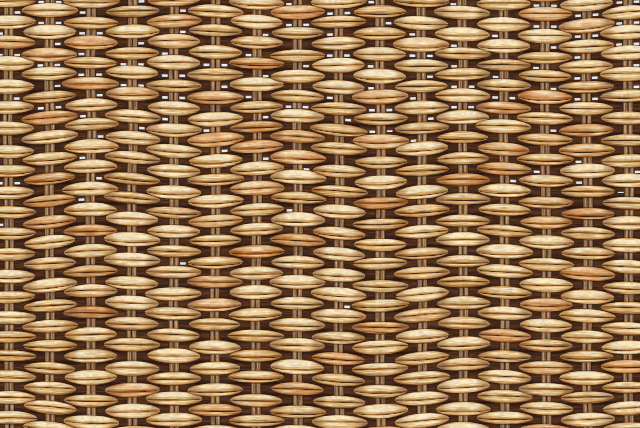
A Shadertoy shader for this texture:

```glsl
#define COLUMNS 15.48
#define ROWS 20.5
#define STRAND_REACH 0.66
#define STRAND_HALF 0.335
#define STAKE_HALF 0.125
#define JITTER 0.13
#define CREAM vec3(0.95, 0.89, 0.75)
#define TAN vec3(0.82, 0.67, 0.44)
#define HONEY vec3(0.60, 0.39, 0.18)
#define TAUPE vec3(0.59, 0.49, 0.41)
#define UMBER vec3(0.35, 0.22, 0.13)
#define SHADOW vec3(0.15, 0.08, 0.065)

float hash(vec2 p) {
    return fract(sin(dot(p, vec2(127.1, 311.7))) * 43758.5453);
}

float noise(vec2 p) {
    vec2 i = floor(p), f = fract(p);
    f = f * f * (3.0 - 2.0 * f);
    return mix(mix(hash(i), hash(i + vec2(1, 0)), f.x),
               mix(hash(i + vec2(0, 1)), hash(i + vec2(1, 1)), f.x), f.y);
}

// Vertical phase of a column: neighbours alternate by half a row
float rowPhase(float column) {
    return 0.41 + 0.5 * mod(column, 2.0);
}

// Rounded cane lit from above, t runs from -1 (bottom) to 1 (top)
vec3 caneColor(float t, float tone, float endShade) {
    float body = sqrt(max(1.0 - t * t, 0.0));
    float light = body * (0.80 + 0.25 * t) + tone;
    light *= 1.0 - 0.42 * endShade;
    vec3 color = mix(UMBER * 0.7, HONEY, smoothstep(0.0, 0.36, light));
    color = mix(color, TAN, smoothstep(0.3, 0.62, light));
    return mix(color, CREAM, smoothstep(0.56, 0.88, light));
}

// Dark recess with the hidden part of the strands passing behind
vec3 recessColor(vec2 p, float column) {
    float y = fract(p.y - rowPhase(column + 1.0)) - 0.5;
    float behind = 1.0 - smoothstep(0.06, 0.3, abs(abs(y) - 0.5));
    float grain = noise(p * vec2(5.0, 17.0));
    return mix(SHADOW, UMBER, behind * (0.35 + 0.75 * grain));
}

// Pair of upright rods, x measured from the column axis
vec3 stakeColor(float x, float y, float column) {
    float t = abs(x) / STAKE_HALF * 2.0 - 1.0;
    float round_ = sqrt(max(1.0 - t * t, 0.0));
    float grain = noise(vec2(x * 50.0, y * 2.0 + column * 7.0));
    vec3 color = mix(SHADOW, mix(HONEY, TAUPE, 0.65), round_ * (0.65 + 0.4 * grain));
    return mix(color, TAN, 0.6 * smoothstep(0.7, 1.0, round_) * grain);
}

void mainImage(out vec4 fragColor, in vec2 fragCoord) {
    vec2 uv = fragCoord / iResolution.xy;
    vec2 pixel = vec2(COLUMNS, ROWS) / iResolution.xy;
    vec2 p = uv * vec2(COLUMNS, ROWS) - vec2(0.2, 0.0);

    // Hand-woven drift of the grid
    p.x += 0.06 * (noise(p * vec2(0.7, 0.35)) - 0.5);
    p.y += 0.35 * (noise(p * vec2(0.45, 0.15) + 9.0) - 0.5);

    float nearest = floor(p.x + 0.5);
    float x = p.x - nearest;
    vec3 color = recessColor(p, nearest);

    // Small daylight gaps beside the rods, mostly in the upper part
    float gapRow = p.y - rowPhase(nearest);
    float gapY = fract(gapRow) - 0.5;
    float gapChance = hash(vec2(nearest * 2.0 + step(0.0, x), floor(gapRow) + 31.0));
    float gap = smoothstep(0.09, 0.03, abs(gapY + 0.06))
              * smoothstep(0.09, 0.05, abs(abs(x) - 0.21))
              * step(gapChance, 0.6 * smoothstep(0.45, 1.0, uv.y));
    color = mix(color, vec3(0.88, 0.91, 0.95), gap);

    // Rods, shaded where the strands cover them
    float stake = smoothstep(pixel.x, -pixel.x, abs(x) - STAKE_HALF);
    float contact = smoothstep(0.5, 0.24, abs(gapY));
    color = mix(color, stakeColor(x, p.y, nearest) * (0.5 + 0.55 * contact), stake);

    // Strands bulging over this column and the one beside it
    float first = floor(p.x);
    for (int i = 0; i < 2; i++) {
        float column = first + float(i);
        float dx = p.x - column;
        float row = floor(p.y - rowPhase(column) + 0.5);
        vec2 id = vec2(column, row);
        float rnd = hash(id + 3.7);

        float dy = p.y - rowPhase(column) - row;
        dy -= JITTER * (hash(id + 11.3) - 0.5) + 0.1 * dx * (hash(id + 5.1) - 0.5);
        float reach = STRAND_REACH + 0.06 * (hash(id + 8.9) - 0.5);
        float taper = sqrt(max(1.0 - dx * dx / (reach * reach), 0.0));
        float halfHeight = STRAND_HALF * (0.9 + 0.2 * rnd) * taper;
        float v = dy / max(halfHeight, 0.01);

        // A thick and a thin cane lie side by side in each strand
        float split = mix(-0.5, 0.15, hash(id + 17.0)) + 0.25 * dx * (rnd - 0.5);
        float t = v > split ? (v - split) / (1.0 - split) * 2.0 - 1.0
                            : (v + 1.0) / (split + 1.0) * 2.0 - 1.0;
        float endShade = smoothstep(0.22, 0.64, abs(dx));
        float grain = noise(vec2(p.x * 4.0, p.y * 24.0) + id * 3.0);
        float tone = 0.2 * (rnd - 0.45) + 0.28 * (grain - 0.45);
        tone -= 0.12 * step(v, split);

        vec3 strand = caneColor(t, tone, endShade);
        float stain = smoothstep(0.7, 1.0, hash(id + 23.0)) * noise(p * vec2(3.0, 9.0));
        strand = mix(strand, strand * vec3(0.9, 0.68, 0.52), stain);
        strand = mix(strand, TAUPE, 0.35 * endShade * hash(id + 29.0));

        float cover = smoothstep(pixel.y, -pixel.y, abs(dy) - halfHeight);
        cover *= smoothstep(0.0, 0.25, taper);
        color = mix(color, strand, cover);
    }

    // Fine weathering
    color *= 0.94 + 0.12 * noise(p * vec2(14.0, 11.0));
    fragColor = vec4(color, 1.0);
}
```
